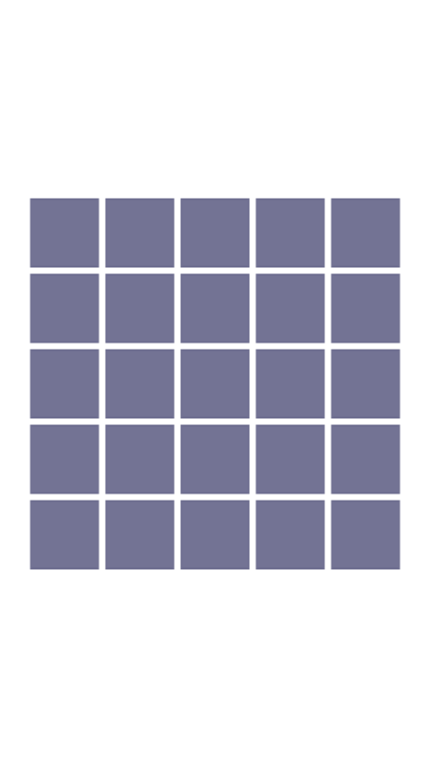
Give the GLSL for this pattern, as a WebGL 1 fragment shader.

```glsl
precision highp float;
// A centred five by five grid of slate-violet tiles on plain white.
// Space is folded into one cell per tile; a box distance gives the soft
// outline, and a thin darker rim runs along the inside of each tile.

uniform vec2 u_resolution;

// Lengths are fractions of the canvas width.
#define GRID_COUNT 5.0
#define GRID_CENTRE vec2(-0.0022, 0.0003)
#define PITCH vec2(0.1742, 0.1747)
#define TILE_SIZE vec2(0.1594, 0.1602)
#define EDGE_SOFTNESS 0.0042
#define RIM_WIDTH 0.0040
#define SIDE_RIM_STRENGTH 0.35
#define PAPER_COLOUR vec3(1.0)
#define TILE_COLOUR vec3(0.45, 0.45, 0.58)
#define RIM_COLOUR vec3(0.40, 0.40, 0.54)

// Offset from the centre of the nearest tile in the finite grid.
vec2 foldToTile(vec2 p) {
  float lastIndex = 0.5 * (GRID_COUNT - 1.0);
  vec2 index = clamp(floor(p / PITCH + 0.5), -lastIndex, lastIndex);
  return p - index * PITCH;
}

void main() {
  vec2 p = (gl_FragCoord.xy - 0.5 * u_resolution) / u_resolution.x;
  vec2 local = foldToTile(p - GRID_CENTRE);

  // Signed distance to the tile sides, negative inside.
  vec2 side = abs(local) - 0.5 * TILE_SIZE;
  float softness = max(EDGE_SOFTNESS, 1.0 / u_resolution.x);
  vec2 cover = clamp(0.5 - side / softness, 0.0, 1.0);

  // Rim: full along top and bottom, fainter on the left and right.
  vec2 rim = smoothstep(vec2(-1.5 * RIM_WIDTH), vec2(-0.5 * RIM_WIDTH), side);
  float rimAmount = max(rim.x * SIDE_RIM_STRENGTH, rim.y);

  vec3 tile = mix(TILE_COLOUR, RIM_COLOUR, rimAmount);
  gl_FragColor = vec4(mix(PAPER_COLOUR, tile, cover.x * cover.y), 1.0);
}
```
